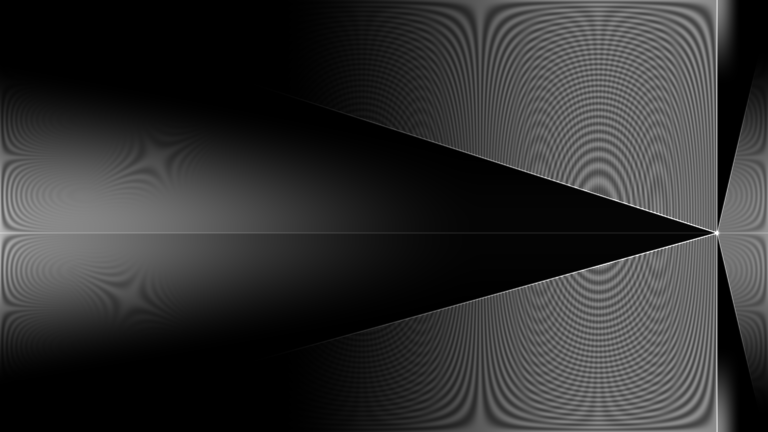
A Shadertoy shader for this background:

```glsl
// Monochrome light fan: a soft beam from the left and grey panels cut by
// dark wedges that meet at one apex. Interference fringes are contours of
// products of sines, faded wherever they grow finer than a pixel.

const float PI = 3.14159265;
const float ASPECT = 16.0 / 9.0;
const vec2 APEX = vec2(1.660, 0.4606);
const float SLOPE_UP = 0.321;        // upper edge of the left wedge
const float SLOPE_DOWN = 0.2765;     // lower edge of the left wedge
const float FAN_SLOPE = 0.233;       // run over rise of the right fan
const float PANEL_GREY = 0.41;
const float BEAM_GREY = 0.51;
const float FAN_GREY = 0.46;
const float FRINGE_AMOUNT = 0.14;
const float LINE_WIDTH = 0.0016;
const vec2 PANEL_CELL = vec2(0.5486, 1.0);
const vec2 EDGE_CELL = vec2(0.40, 0.175);

// Coverage of the half plane d > 0
float cover(float d, float pixel) {
    return smoothstep(-0.7 * pixel, 0.7 * pixel, d);
}

// Thin line where d = 0, at least about a pixel wide
float line(float d, float pixel) {
    return 1.0 - smoothstep(0.0, max(LINE_WIDTH * 2.0, pixel), abs(d));
}

// Cosine bands that vanish before they alias
float bands(float phase) {
    return cos(phase) * (1.0 - smoothstep(1.4, 3.4, fwidth(phase)));
}

// Box-shaped contours, hyperbolic at the corners of each cell
float fringe(vec2 p, vec2 cell, float count) {
    vec2 s = sin(PI * p / cell);
    return bands(2.0 * PI * count * abs(s.x * s.y));
}

// Small saddle-shaped ripple
float saddle(vec2 p, float tilt) {
    float c = cos(tilt), s = sin(tilt);
    vec2 q = mat2(c, s, -s, c) * p;
    float falloff = exp(-dot(q * vec2(10.0, 22.0), q * vec2(10.0, 22.0)));
    return bands(5000.0 * q.x * q.y) * falloff;
}

// Grey panels over and under the left wedge
float panels(vec2 p, vec2 d, float pixel) {
    float slope = d.y > 0.0 ? SLOPE_UP : SLOPE_DOWN;
    float edge = (abs(d.y) + slope * d.x) / sqrt(1.0 + slope * slope);
    float left = cover(-d.x, pixel);
    float fade = smoothstep(0.64, 1.42, p.x);

    vec2 cellPos = vec2(d.x, p.y);
    float rings = fringe(cellPos, PANEL_CELL, 30.0);
    float inner = fringe(cellPos, PANEL_CELL * vec2(0.5, 1.0), 16.0);
    float grey = fade * (PANEL_GREY + FRINGE_AMOUNT * (0.75 * rings + 0.25 * inner));

    float rim = line(edge, pixel) * smoothstep(0.55, 1.6, p.x) * 0.55;
    float side = line(d.x, pixel) * cover(edge, pixel) * 0.3;
    return left * (grey * cover(edge, pixel) + rim) + side;
}

// Soft beam entering from the left
float beam(vec2 p, vec2 d) {
    float u = p.x / ASPECT;
    float reach = (d.y > 0.0 ? 0.40 : 0.36) * mix(1.0, 0.5, min(u / 0.6, 1.0));
    float across = 1.0 - smoothstep(0.02, reach, abs(d.y));
    float along = 1.0 - smoothstep(0.05, 0.63, u);
    float grey = (BEAM_GREY * along + 0.02) * across;
    grey *= d.y > 0.0 ? 1.0 : mix(1.0, 0.75, min(u * 3.0, 1.0));

    float ripple = fringe(vec2(p.x, d.y), EDGE_CELL, 12.0) * exp(-p.x / 0.05);
    ripple += 0.6 * saddle(p - vec2(0.36, 0.635), -0.45);
    ripple += 0.6 * saddle(p - vec2(0.30, 0.310), 0.45);
    return grey * (1.0 + 0.35 * ripple) * smoothstep(0.0, 0.05, -d.x);
}

// Fan to the right of the apex, with corner glows beside the panels
float fan(vec2 p, vec2 d, float pixel) {
    float edge = (d.x - FAN_SLOPE * abs(d.y)) / sqrt(1.0 + FAN_SLOPE * FAN_SLOPE);
    float grey = FAN_GREY * (1.0 - smoothstep(0.04, 0.43, abs(d.y)));
    float fromRight = ASPECT - p.x;
    float ripple = fringe(vec2(fromRight, d.y), EDGE_CELL, 12.0);
    grey *= 1.0 + 0.25 * ripple * exp(-fromRight / 0.05);
    float rim = line(edge, pixel) * 0.25 * (1.0 - smoothstep(0.1, 0.4, abs(d.y)));

    float fromEnd = min(p.y, 1.0 - p.y);
    float corner = 0.5 * (1.0 - smoothstep(0.0, 0.2, fromEnd))
                 * (1.0 - smoothstep(0.0, 0.055, d.x));
    return cover(d.x, pixel) * (grey * cover(edge, pixel) + rim + corner);
}

void mainImage(out vec4 fragColor, in vec2 fragCoord) {
    vec2 p = fragCoord / iResolution.xy * vec2(ASPECT, 1.0);
    float pixel = 1.0 / iResolution.y;
    vec2 d = p - APEX;

    float grey = panels(p, d, pixel) + beam(p, d) + fan(p, d, pixel);

    // Horizon line and bright apex
    grey += 0.09 * line(d.y, pixel);
    grey += 0.6 * exp(-dot(d, d) / 0.00002);

    fragColor = vec4(vec3(clamp(grey, 0.0, 1.0)), 1.0);
}
```
